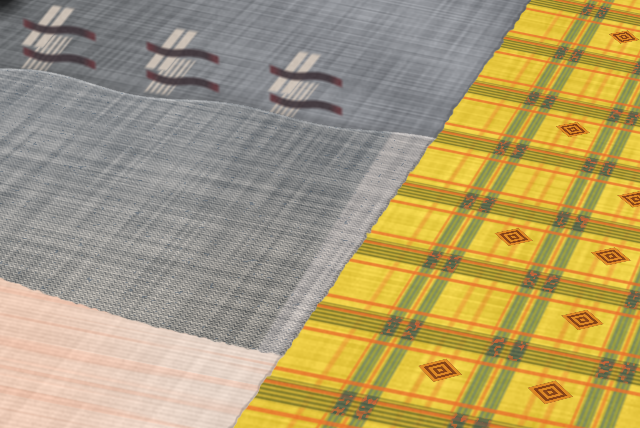
Write a WebGL 2 fragment shader that draws this texture.

```glsl
#version 300 es
precision highp float;
// Three overlapping woven cloths: grey with a motif border, pink, and yellow plaid.
// Warp and weft coordinates are skewed and compressed upward for perspective;
// stripes, threads and diamonds are then drawn in that cloth space.
uniform vec2 u_resolution;
out vec4 outColor;

float hash(vec2 p) {
  return fract(sin(dot(p, vec2(127.1, 311.7))) * 43758.5453);
}

float noise(vec2 p) {
  vec2 i = floor(p), f = fract(p);
  f = f * f * (3.0 - 2.0 * f);
  return mix(mix(hash(i), hash(i + vec2(1, 0)), f.x),
             mix(hash(i + vec2(0, 1)), hash(i + vec2(1, 1)), f.x), f.y);
}

// Soft stripe centred on c with half width w
float stripe(float x, float c, float w, float soft) {
  return 1.0 - smoothstep(w - soft, w + soft, abs(x - c));
}

// Irregular threads along both directions of the weave
float slub(vec2 cloth) {
  return noise(cloth * vec2(3.0, 34.0)) + noise(cloth * vec2(70.0, 1.2) + 9.0) - 1.0;
}

// Pale pillars crossed by dark bars, repeated along the border
vec3 motifs(vec3 col, vec2 p) {
  for (int i = 0; i < 3; i++) {
    vec2 d = p - vec2(0.139 + 0.288 * float(i), 0.897 - 0.054 * float(i));
    float weft = d.y + 0.17 * d.x;
    float warp = d.x - 0.8 * d.y;
    float upper = stripe(weft, 0.036, 0.052, 0.006)
                * (stripe(warp, -0.076, 0.012, 0.005) + stripe(warp, -0.043, 0.012, 0.005));
    float lower = stripe(weft, -0.026, 0.046, 0.006) * stripe(warp, -0.014, 0.033, 0.005)
                * (0.55 + 0.35 * sin(warp * 420.0));
    col = mix(col, vec3(0.83, 0.78, 0.73), 0.9 * clamp(max(upper, lower), 0.0, 1.0));
    float wave = weft - 0.005 * sin(d.x * 45.0);
    float bars = stripe(abs(wave), 0.033, 0.009, 0.005) * stripe(d.x, 0.0, 0.084, 0.006);
    vec3 ink = mix(vec3(0.24, 0.20, 0.22), vec3(0.38, 0.21, 0.23), smoothstep(0.05, 0.08, abs(d.x)));
    col = mix(col, ink, 0.9 * bars);
  }
  return col;
}

vec3 greyBack(vec2 p, vec2 cloth) {
  vec3 col = mix(vec3(0.43, 0.44, 0.45), vec3(0.54, 0.55, 0.57), smoothstep(0.0, 0.8, p.x));
  col += 0.035 * sin(11.0 * p.x + 16.0 * p.y + 2.0 * noise(p * 3.0)) * smoothstep(0.3, 0.9, p.x);
  col += 0.09 * slub(cloth);
  col = motifs(col, p);
  return col * smoothstep(-0.01, 0.09, length(p - vec2(0.0, 1.02)));
}

vec3 greyFront(vec2 p, vec2 cloth) {
  float near = smoothstep(0.8, 0.2, p.y);
  float border = smoothstep(-0.006, 0.006, p.x - 0.487 - 0.62 * p.y);
  vec3 col = mix(vec3(0.55, 0.56, 0.57), vec3(0.60, 0.59, 0.57), near);
  col -= 0.05 * smoothstep(0.3, 0.0, abs(p.x - 0.72 + 0.35 * (0.7 - p.y)));
  col = mix(col, vec3(0.69, 0.67, 0.66), 0.85 * border);
  // Staggered dashes of dark blue on beige
  float weave = sin(cloth.y * 157.0 + 1.6 * sin(cloth.x * 430.0)) * (0.7 + 0.3 * sin(cloth.x * 260.0));
  col += mix(0.03, 0.15, near) * weave * vec3(1.0, 0.93, 0.82) * (1.0 - 0.25 * border);
  col += vec3(0.13, 0.12, 0.11) * slub(cloth);
  float fleck = smoothstep(0.86, 0.96, noise(cloth * vec2(90.0, 40.0)));
  return mix(col, vec3(0.28, 0.35, 0.42), 0.45 * fleck);
}

vec3 pinkCloth(vec2 p, vec2 cloth) {
  vec3 col = mix(vec3(0.93, 0.80, 0.72), vec3(0.90, 0.83, 0.78), smoothstep(0.0, 0.55, p.x));
  float streak = smoothstep(0.5, 0.9, noise(cloth * vec2(1.5, 26.0)));
  col = mix(col, vec3(0.92, 0.70, 0.60), 0.4 * streak);
  return col + 0.05 * slub(cloth) + 0.015 * sin(cloth.y * 157.0);
}

vec3 yellowPlaid(vec2 p, vec2 cloth) {
  vec3 orange = vec3(0.91, 0.44, 0.18);
  float u = (cloth.x - 0.797) / 0.295;
  float n = cloth.y;
  float du = fract(u + 0.5) - 0.5;
  float dn = fract(n + 0.53) - 0.5;
  float inside = smoothstep(-0.55, -0.45, u);
  vec3 col = mix(vec3(0.90, 0.77, 0.24), vec3(0.93, 0.82, 0.28), noise(p * 4.0));
  col += 0.07 * slub(cloth);
  // Faint orange pairs between the warp bands
  col = mix(col, orange, 0.35 * inside * stripe(abs(abs(du) - 0.5), 0.09, 0.025, 0.02));
  // Warp bands: green sides, reddish centre, blue threads
  float warp = inside * stripe(abs(du), 0.10, 0.062, 0.02);
  float blueThread = 0.5 + 0.5 * sin(du * 130.0);
  col = mix(col, mix(vec3(0.55, 0.59, 0.25), vec3(0.42, 0.50, 0.38), blueThread), 0.82 * warp);
  col = mix(col, orange, 0.6 * inside * (stripe(du, 0.0, 0.016, 0.015) + stripe(du, -0.19, 0.014, 0.012)));
  // Weft bands: olive core, fine dark threads, orange borders
  float weft = stripe(dn, 0.0, 0.135, 0.02);
  float thread = 0.5 + 0.5 * sin(dn * 125.0);
  col = mix(col, mix(vec3(0.43, 0.42, 0.15), vec3(0.73, 0.63, 0.21), thread), 0.8 * weft);
  col = mix(col, orange, 0.8 * (stripe(abs(dn), 0.235, 0.022, 0.015) + stripe(dn, 0.075, 0.02, 0.015)));
  // Dark blue and red checks where the bands cross
  float check = noise(vec2(u * 40.0, n * 34.0));
  vec3 cross = mix(vec3(0.24, 0.33, 0.34), vec3(0.74, 0.34, 0.24), smoothstep(0.5, 0.75, check));
  col = mix(col, cross, 0.65 * warp * weft);
  // Concentric diamonds in alternate cells of the first column, all of the second
  vec2 cell = floor(vec2(u, n));
  vec2 d = fract(vec2(u, n)) - vec2(0.53, 0.55);
  float used = step(0.0, cell.x) * max(step(1.0, cell.x), 1.0 - mod(cell.y, 2.0));
  float r = abs(d.x) / 0.20 + abs(d.y) / 0.15;
  float ring = smoothstep(-0.3, 0.4, cos(r * 15.0 + 2.6));
  vec3 gem = mix(vec3(0.86, 0.51, 0.14), vec3(0.48, 0.21, 0.08), ring);
  return mix(col, gem, used * 0.9 * smoothstep(1.05, 0.95, r));
}

void main() {
  vec2 p = gl_FragCoord.xy / u_resolution.y;
  float soft = 0.0015 + 0.5 / u_resolution.y;
  // Cloth space: x follows the warp, y counts plaid repeats along the weft
  float t = p.y + 0.2 * p.x - 0.225;
  vec2 cloth = vec2((p.x - 0.8955 * p.y) / (1.0 - 0.36 * p.y), t * (4.497 + 2.23 * t));

  float fray = 0.006 * (noise(p * 90.0) - 0.5);
  float backEdge = p.y - (0.84 - 0.165 * p.x + 0.012 * exp(-0.7 * p.x) * sin(14.3 * p.x));
  float pinkEdge = p.y - (0.352 - 0.36 * p.x + 0.125 * p.x * p.x) + fray;
  float plaidEdge = p.x - 0.543 - 0.7 * p.y + 1.6 * fray;

  vec3 col = mix(greyFront(p, cloth), greyBack(p, cloth), smoothstep(-soft, soft, backEdge));
  col += 0.12 * stripe(backEdge, -0.003, 0.002, 0.003);
  col *= 1.0 - 0.12 * smoothstep(0.03, 0.0, backEdge) * step(0.0, backEdge);
  col = mix(pinkCloth(p, cloth), col, smoothstep(-soft, soft, pinkEdge));
  col *= 1.0 - 0.18 * stripe(plaidEdge, -0.004, 0.004, 0.004);
  col = mix(col, yellowPlaid(p, cloth), smoothstep(-soft, soft, plaidEdge));
  col += 0.03 * (noise(p * 170.0) - 0.5);
  outColor = vec4(clamp(col, 0.0, 1.0), 1.0);
}
```
